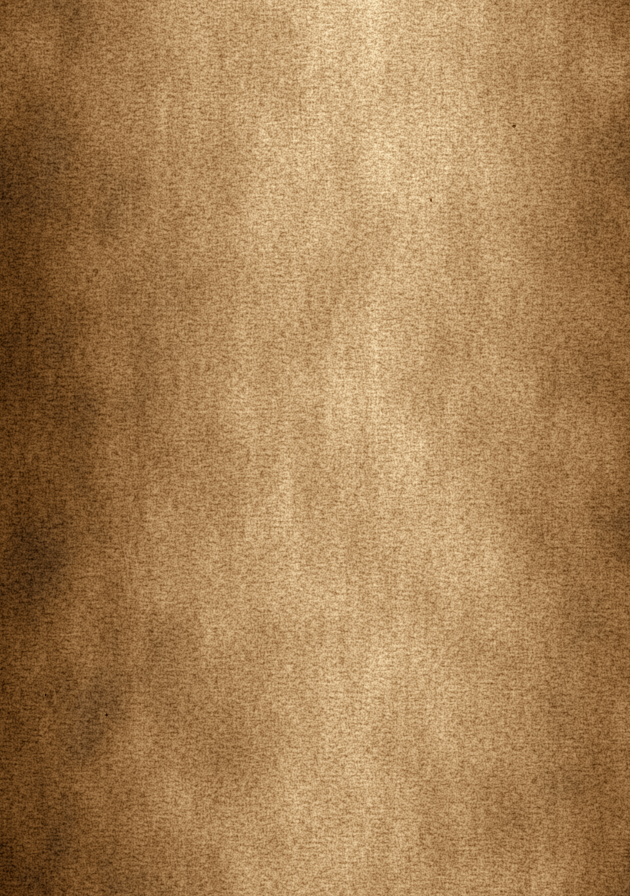
Give the GLSL for this texture, as a Shadertoy shader.

```glsl
// Aged brown woven cloth: bright middle, burnt sides, blotches, creases and fine thread grain.
#define PEAK_TONE   0.797  // tone of the brightest band
#define LEFT_BURN   0.44   // darkening at the left side
#define RIGHT_BURN  0.27   // darkening at the right side
#define BAND_X      0.57   // where the bright band lies across the canvas
#define BLOTCH      0.13   // strength of the cloudy stains
#define STREAK      0.036  // strength of the upright streaks
#define GRAIN       0.105  // strength of the thread grain
#define WEAVE       0.013  // strength of the regular weave
#define THREADS     205.0  // threads per canvas height
#define CREASE      0.95   // strength of the wrinkles
#define SPECK_SHARE 0.05   // share of cells holding a dark speck

const float TAU = 6.28318;

float hash(vec2 cell) {
    vec3 h = fract(cell.xyx * 0.1031);
    h += dot(h, h.yzx + 33.33);
    return fract((h.x + h.y) * h.z);
}

float cornerSlope(vec2 cell, vec2 offset) {
    float angle = TAU * hash(cell);
    return dot(vec2(cos(angle), sin(angle)), offset);
}

// Gradient noise, roughly -1 to 1
float noise(vec2 p) {
    vec2 i = floor(p), f = fract(p);
    vec2 u = f * f * f * (f * (f * 6.0 - 15.0) + 10.0);
    vec2 e = vec2(1.0, 0.0);
    float low  = mix(cornerSlope(i, f), cornerSlope(i + e, f - e), u.x);
    float high = mix(cornerSlope(i + e.yx, f - e.yx), cornerSlope(i + 1.0, f - 1.0), u.x);
    return 1.4 * mix(low, high, u.y);
}

float fbm(vec2 p) {
    float sum = 0.0, gain = 0.55;
    for (int i = 0; i < 5; i++) {
        sum += gain * noise(p);
        p = p * 2.03 + vec2(17.3, 9.1);
        gain *= 0.6;
    }
    return sum;
}

// Broad light: a bright upright band falling off to both sides
float broadLight(vec2 uv, float wander) {
    float x = uv.x + 0.05 * wander;
    float left  = pow(clamp(1.0 - x / BAND_X, 0.0, 1.2), 1.6);
    float right = pow(clamp((x - BAND_X) / (1.0 - BAND_X), 0.0, 1.2), 1.9);
    float tone = PEAK_TONE - LEFT_BURN * left * (1.0 - 0.25 * smoothstep(0.7, 1.0, uv.y));
    tone -= RIGHT_BURN * right;
    tone -= 0.06 * smoothstep(0.35, 0.0, uv.y);
    vec2 glow = (uv - vec2(0.62, 1.0)) / vec2(0.22, 0.2);
    vec2 stain = (uv - vec2(0.08, 0.68)) / vec2(0.10, 0.16);
    return tone + 0.07 * exp(-dot(glow, glow)) - 0.06 * exp(-dot(stain, stain));
}

// Threads: short flat slubs, broken fibres, crisp grit and a faint wavering weave
float threadGrain(vec2 p) {
    mat2 tilt = mat2(0.84, 0.54, -0.54, 0.84);
    float slubs  = noise(p * vec2(135.0, 310.0) + 31.0);
    float fibres = noise(p * vec2(270.0, 120.0) + 57.0);
    float grit   = noise(tilt * p * 455.0 + 83.0);
    vec2 wobble = vec2(noise(p * vec2(45.0, 22.0)), noise(p * vec2(22.0, 45.0) + 5.0));
    vec2 weave = sin(TAU * (p * THREADS + 0.9 * wobble));
    float patches = 0.75 + 0.8 * noise(p * 13.0 + 3.0);
    float grain = slubs + 0.45 * fibres + 1.15 * grit;
    grain -= 0.18 * (grain * grain - 0.25);
    return GRAIN * grain + WEAVE * patches * (weave.x + weave.y);
}

// Wrinkles: light on one flank, dark on the other
float creases(vec2 p, vec2 uv) {
    vec2 bend = vec2(noise(p * 7.0), noise(p * 9.0 + 40.0));
    float height = noise(p * vec2(19.0, 52.0) + 1.6 * bend);
    float region = 0.25 + 0.75 * smoothstep(0.65, 1.0, uv.y) * smoothstep(0.3, 0.6, uv.x);
    region *= smoothstep(-0.2, 0.5, noise(p * 8.0 + 71.0));
    return CREASE * region * height * exp(-90.0 * height * height);
}

// Sparse dark flecks, one at most in each cell
float specks(vec2 p) {
    vec2 grid = p * 11.0, cell = floor(grid);
    vec2 centre = 0.2 + 0.6 * vec2(hash(cell + 7.0), hash(cell + 19.0));
    float radius = mix(0.006, 0.016, hash(cell + 43.0));
    float soft = 11.0 / iResolution.y;
    vec2 away = (fract(grid) - centre) * mix(vec2(0.7, 1.3), vec2(1.3, 0.7), hash(cell + 29.0));
    float fleck = 1.0 - smoothstep(radius - 0.5 * soft, radius + soft, length(away));
    return fleck * step(hash(cell + 3.0), SPECK_SHARE);
}

// Tone equals red; green and blue fall away faster toward the dark browns
vec3 clothColour(float tone) {
    return vec3(tone, tone * (0.42 + 0.51 * tone), tone * max(0.875 * tone - 0.10, 0.06));
}

void mainImage(out vec4 fragColor, in vec2 fragCoord) {
    vec2 uv = fragCoord / iResolution.xy;
    vec2 p = fragCoord / iResolution.y;

    float cloud = fbm(p * vec2(9.0, 7.0) + 11.0);
    float streak = noise(p * vec2(27.0, 3.5) + 23.0) + 0.7 * noise(p * vec2(80.0, 14.0));
    float tone = broadLight(uv, noise(p * vec2(2.0, 3.2) + 61.0));
    float shade = 1.0 - smoothstep(0.45, 0.75, tone);

    tone += BLOTCH * (0.8 + 0.4 * shade) * cloud + STREAK * streak;
    tone += threadGrain(p) + creases(p, uv);
    tone = clamp(tone - 0.4 * specks(p), 0.1, 0.97);

    // Greyed stains in the dark sides
    vec3 colour = clothColour(tone);
    float grey = dot(colour, vec3(0.35, 0.5, 0.15));
    colour = mix(colour, vec3(grey), 0.12 * shade * smoothstep(0.0, 0.5, -cloud));
    fragColor = vec4(colour, 1.0);
}
```
